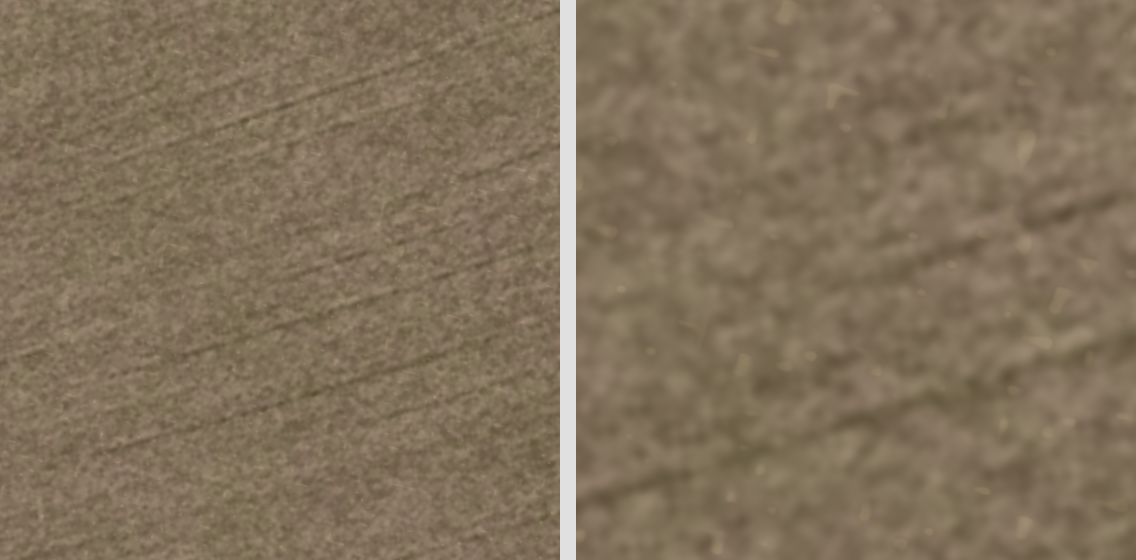
Left: the whole. Right: its middle third, enlarged.
Reproduce this texture procedurally as a Shadertoy shader.

```glsl
// Bare tilled soil seen from above: soft brown grain crossed by slanted furrows.
// Value noise in sheared row coordinates gives the clods and long streaks;
// jittered rows with fading strength add the darker furrows and pale ridges.

float hash(vec2 cell) {
    uvec2 q = uvec2(ivec2(cell)) * uvec2(1597334673u, 3812015801u);
    uint n = (q.x ^ q.y) * 1597334673u;
    n = (n ^ (n >> 15)) * 2246822519u;
    n ^= n >> 13;
    return float(n >> 8) / 16777216.0;
}

// Smooth value noise in the range -1 to 1
float noise(vec2 p) {
    vec2 cell = floor(p);
    vec2 f = fract(p);
    f = f * f * (3.0 - 2.0 * f);
    float low = mix(hash(cell), hash(cell + vec2(1, 0)), f.x);
    float high = mix(hash(cell + vec2(0, 1)), hash(cell + vec2(1, 1)), f.x);
    return 2.0 * mix(low, high, f.y) - 1.0;
}

vec2 rotate(vec2 p, float angle) {
    float c = cos(angle), s = sin(angle);
    return vec2(c * p.x - s * p.y, s * p.x + c * p.y);
}

// Dark grooves with a pale ridge above, broken up along their length
float furrows(vec2 row) {
    float across = row.y * 13.0;
    float id = floor(across);
    float centre = mix(0.3, 0.65, hash(vec2(id, 71.0)));
    float d = (fract(across) - centre) / 13.0;
    float along = noise(vec2(row.x * 2.6 + id * 5.3, id * 7.0 + 0.5));
    float groove = exp(-pow(abs(d) / 0.0055, 2.0));
    float ridge = exp(-pow(abs(d - 0.012) / 0.005, 2.0));
    return 0.45 * ridge * smoothstep(-0.5, 0.5, along)
         - groove * smoothstep(-0.35, 0.6, along);
}

void mainImage(out vec4 fragColor, in vec2 fragCoord) {
    vec2 p = fragCoord / iResolution.y;

    // Row coordinates: x along the furrows, y across; slope grows upwards
    float slope = mix(0.26, 0.36, p.y);
    vec2 row = vec2(p.x + 0.3 * p.y, p.y - slope * (p.x - 0.5));
    row.y += 0.003 * noise(row * vec2(6.0, 9.0) + 40.0);

    // Clods: two turned layers of grain, the coarser stretched along the rows
    float grain = 0.62 * noise(row * vec2(80.0, 108.0) + 11.0)
                + 0.50 * noise(rotate(p, 0.7) * 138.0 + 300.0)
                + 0.25 * noise(rotate(p, 1.2) * 52.0 + 90.0);

    // Fine and wide tillage streaks
    float streak = 0.7 * noise(row * vec2(4.0, 72.0) + 170.0)
                 + 0.5 * noise(row * vec2(2.0, 31.0) + 230.0);

    float patches = noise(rotate(p, 0.4) * 5.0 + 60.0);
    float furrow = furrows(row);
    float tone = 0.076 * grain + 0.027 * streak + 0.010 * patches + 0.060 * furrow;

    // Brown soil, drifting between olive and pinkish grey
    float tint = 0.6 * noise(rotate(p, 0.5) * 34.0 + 500.0)
               + 0.5 * noise(p * 7.0 + 410.0) + 0.4 * furrow;
    vec3 soil = vec3(0.505, 0.441, 0.356) + tone * vec3(1.04, 0.99, 0.97);
    soil += tint * vec3(0.010, -0.003, 0.013);

    // Sparse pale straw flecks
    float fleck = smoothstep(0.68, 0.95, noise(rotate(p, 0.25) * vec2(75.0, 95.0) + 700.0));
    soil += fleck * vec3(0.055, 0.052, 0.035);

    fragColor = vec4(clamp(soil, 0.0, 1.0), 1.0);
}
```
